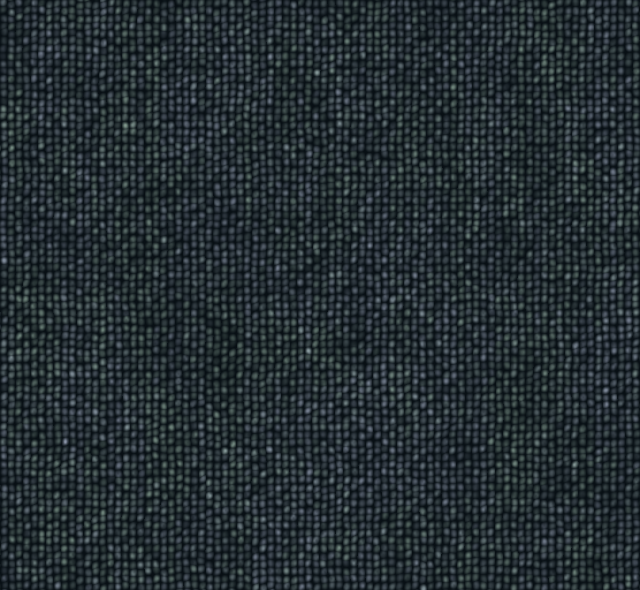
Give the GLSL for this texture, as a Shadertoy shader.

```glsl
const vec2 THREADS = vec2(84.0, 78.0);      // repeats across and down
const vec3 GAP_COLOR = vec3(0.03, 0.06, 0.08);
const vec3 GREEN_YARN = vec3(0.268, 0.330, 0.318);
const vec3 NAVY_YARN = vec3(0.270, 0.305, 0.350);
const vec2 BEAD_RADIUS = vec2(0.51, 0.62);  // in cells
const float BEAD_CORE = 0.08;               // fully lit part of the radius
const float BEAD_EDGE = 1.24;               // where the bead fades into the gap
const float BEAD_SLANT = 0.35;              // common lean of the beads
const float BEAD_JITTER = 0.36;
const float COLUMN_SLIP = 0.30;             // random shift of each column
const float WAVINESS = 0.25;                // thread drift, in cells
const float OVER_UNDER = 0.14;              // raised against sunken crossings
const float BEAD_CONTRAST = 0.55;
const float STREAK_CONTRAST = 0.28;
const float PATCH_CONTRAST = 0.16;
const float FIBRE_CONTRAST = 0.50;
const float GLINT_SHARE = 0.05;
const float GLINT_GAIN = 0.35;

float hash(vec2 p) {
    return fract(sin(dot(p, vec2(127.1, 311.7))) * 43758.5453);
}

float noise(vec2 p) {
    vec2 i = floor(p);
    vec2 f = fract(p);
    f = f * f * (3.0 - 2.0 * f);
    return mix(mix(hash(i), hash(i + vec2(1.0, 0.0)), f.x),
               mix(hash(i + vec2(0.0, 1.0)), hash(i + vec2(1.0, 1.0)), f.x), f.y);
}

// Height of a leaning, slightly displaced yarn bead
float beadHeight(vec2 local, vec2 cell) {
    vec2 jitter = vec2(hash(cell + 3.1), hash(cell + 8.7)) - 0.5;
    vec2 p = local - BEAD_JITTER * vec2(0.4, 1.0) * jitter;
    p.x -= BEAD_SLANT * (hash(cell + 31.9) - 0.3) * p.y;
    return 1.0 - smoothstep(BEAD_CORE, BEAD_EDGE, length(p / BEAD_RADIUS));
}

// Yarn colour: streaks along each column, soft patches and single beads
vec3 yarnColor(vec2 cell) {
    float streak = noise(vec2(cell.x * 0.9, cell.y * 0.06));
    float patchTone = noise(cell * 0.13 + 17.0);
    float tint = 0.4 * streak + 0.3 * patchTone + 0.3 * hash(cell + 21.3);
    return mix(NAVY_YARN, GREEN_YARN, smoothstep(0.25, 0.75, tint));
}

// Plain weave crossings, thread streaks, uneven beads and a few glints
float beadGain(vec2 cell) {
    float parity = 2.0 * mod(cell.x + cell.y, 2.0) - 1.0;
    float weft = noise(vec2(cell.x * 0.12, cell.y + 0.5)) - 0.5;
    float warp = noise(vec2(cell.x + 0.5, cell.y * 0.12) + 90.0) - 0.5;
    float gain = 1.0 + OVER_UNDER * parity + STREAK_CONTRAST * (weft + warp);
    gain += BEAD_CONTRAST * (hash(cell) - 0.5);
    return gain + GLINT_GAIN * step(1.0 - GLINT_SHARE, hash(cell + 55.5));
}

void mainImage(out vec4 fragColor, in vec2 fragCoord) {
    vec2 uv = fragCoord / iResolution.xy;

    // Straight weave grid with slight drift and slipping columns
    vec2 weave = uv * THREADS;
    vec2 drift = vec2(noise(uv * 20.0), noise(uv * 20.0 + 40.0)) - 0.5;
    weave += WAVINESS * drift;
    weave.y += COLUMN_SLIP * (hash(vec2(floor(weave.x), 9.0)) - 0.5);
    vec2 cell = floor(weave);
    vec2 local = fract(weave) - 0.5;

    // Beads of one column overlap their neighbours above and below
    vec3 yarn = vec3(0.0);
    for (int i = -1; i <= 1; i++) {
        vec2 offset = vec2(0.0, float(i));
        vec2 bead = cell + offset;
        float lit = beadHeight(local - offset, bead) * beadGain(bead);
        yarn = max(yarn, lit * (yarnColor(bead) - GAP_COLOR));
    }

    // Broad shading and fine fibres
    float shade = 1.0 + PATCH_CONTRAST * (noise(uv * vec2(11.0, 7.0) + 5.0) - 0.5);
    shade *= 1.0 + FIBRE_CONTRAST * (noise(weave * vec2(2.6, 2.0) + 70.0) - 0.5);

    fragColor = vec4(clamp(GAP_COLOR + yarn * shade, 0.0, 1.0), 1.0);
}
```
